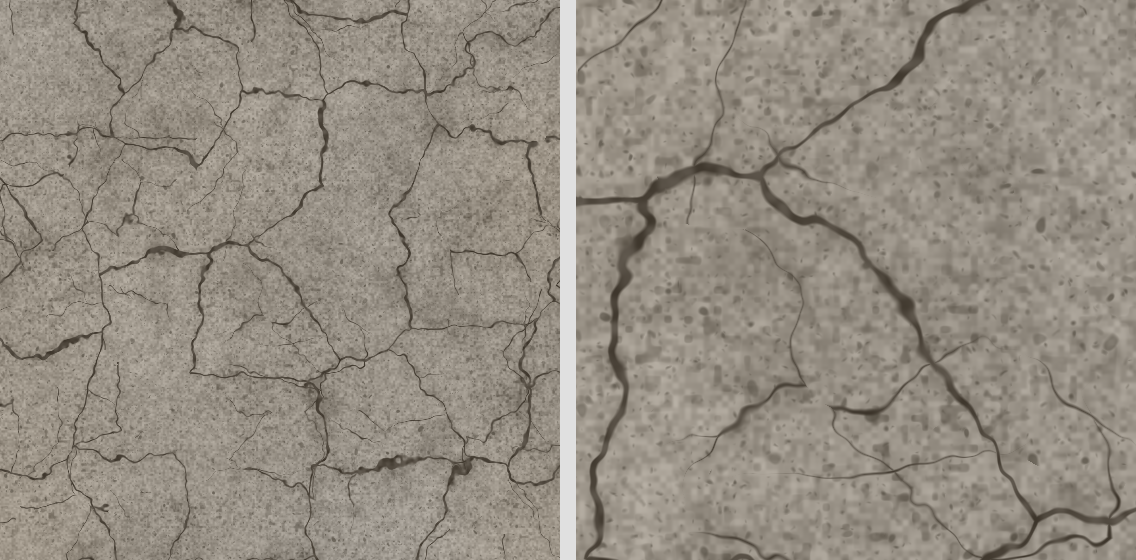
Left, the full canvas; right, a detail of the centre.
Write a Shadertoy shader that draws this texture.

```glsl
// Weathered grey concrete with branching cracks, pits and fine grain.

const vec3 SURFACE = vec3(0.622, 0.594, 0.552);
const vec3 CRACK_DARK = vec3(0.27, 0.24, 0.20);
const vec3 PIT_DARK = vec3(0.33, 0.305, 0.262);
const vec3 WARM_STAIN = vec3(0.012, 0.0, -0.016);

const float MAIN_CELLS = 5.2;      // large slabs across the canvas
const float MAIN_KEEP = 0.85;      // share of slab edges that are cracked
const float MAIN_WIDTH = 0.0020;   // half widths, in canvas units
const float FINE_CELLS = 9.0;
const float FINE_KEEP = 0.55;
const float FINE_WIDTH = 0.0012;
const float SPUR_CELLS = 5.5;
const float SPUR_WIDTH = 0.0014;
const float SOFTNESS = 0.0012;
const float MOTTLE = 0.11;
const float GRAIN = 0.18;

const uint MIX = 1664525u;

vec2 hash2(vec2 cell) {
    uvec2 v = uvec2(ivec2(floor(cell)) + 32768) * MIX + 12345u;
    v.x += v.y * MIX;
    v.y += v.x * MIX;
    v ^= v >> 16u;
    v.x += v.y * MIX;
    v.y += v.x * MIX;
    v ^= v >> 16u;
    return vec2(v & 0xffffu) / 65535.0;
}

vec2 noise2(vec2 p) {
    vec2 i = floor(p), f = fract(p);
    f = f * f * f * (f * (f * 6.0 - 15.0) + 10.0);
    return mix(mix(hash2(i), hash2(i + vec2(1, 0)), f.x),
               mix(hash2(i + vec2(0, 1)), hash2(i + vec2(1, 1)), f.x), f.y);
}

float noise(vec2 p) { return noise2(p).x; }

float fbm(vec2 p) {
    float sum = 0.0, amp = 0.5;
    for (int i = 0; i < 5; i++) {
        sum += amp * noise(p);
        p = mat2(1.6, 1.2, -1.2, 1.6) * p + 7.3;
        amp *= 0.5;
    }
    return sum;
}

// Bends straight edges into wandering, jagged ones
vec2 jagged(vec2 p) {
    return p + 0.066 * (noise2(p * 5.0 + 3.0) - 0.5)
             + 0.032 * (noise2(p * 14.0 + 9.0) - 0.5)
             + 0.014 * (noise2(p * 37.0) - 0.5)
             + 0.007 * (noise2(p * 90.0) - 0.5);
}

// Signed distance to the kept edges of a Voronoi net
float crackNet(vec2 p, float cells, float keep, float width) {
    p *= cells;
    vec2 home = vec2(0), toHome = vec2(9);
    for (int k = 0; k < 9; k++) {
        vec2 c = floor(p) + vec2(k % 3, k / 3) - 1.0;
        vec2 r = c + 0.08 + 0.84 * hash2(c) - p;
        if (dot(r, r) < dot(toHome, toHome)) { toHome = r; home = c; }
    }
    float d = 1.0;
    for (int k = 0; k < 25; k++) {
        vec2 c = home + vec2(k % 5, k / 5) - 2.0;
        vec2 edge = hash2(c + home + 177.0);
        if (c == home || edge.x > keep) continue;
        vec2 r = c + 0.08 + 0.84 * hash2(c) - p;
        float line = dot(0.5 * (toHome + r), normalize(r - toHome)) / cells;
        d = min(d, line - width * mix(0.3, 1.25, edge.y));
    }
    return d;
}

// Short isolated hairline cracks that taper at both ends
float spurs(vec2 p) {
    float d = 1.0;
    p *= SPUR_CELLS;
    for (int k = 0; k < 9; k++) {
        vec2 c = floor(p) + vec2(k % 3, k / 3) - 1.0;
        vec2 h = hash2(c + 531.0);
        if (h.y < 0.25) continue;
        float angle = mix(-1.5, 0.5, h.x);
        vec2 dir = vec2(cos(angle), sin(angle)), r = p - c - hash2(c + 88.0);
        float len = 0.55 * h.y;
        float along = clamp(dot(r, dir), -len, len);
        float taper = 1.0 - abs(along) / len;
        d = min(d, length(r - dir * along) / SPUR_CELLS - SPUR_WIDTH * (1.5 * taper - 0.7));
    }
    return d;
}

// Scattered round pits; density follows a soft cloud
float pits(vec2 p, float cells, float share, float soft) {
    float cloud = smoothstep(0.25, 0.75, noise(p * 6.0 + cells));
    vec2 q = p * cells + 0.5 * (noise2(p * cells * 1.3) - 0.5);
    vec2 c = floor(q), h = hash2(c + cells), s = hash2(c + 311.0);
    float radius = mix(0.10, 0.27, s.x * s.x);
    float d = length(fract(q) - mix(vec2(0.35), vec2(0.65), s)) - radius;
    float present = step(h.x, share * (0.4 + cloud));
    return present * mix(0.25, 1.0, h.y) * (1.0 - smoothstep(-soft * cells, soft * cells, d));
}

void mainImage(out vec4 fragColor, in vec2 fragCoord) {
    vec2 p = fragCoord / iResolution.y;
    float soft = max(SOFTNESS, 0.7 / iResolution.y);

    // Surface tone: broad mottling, faint trowel bands, grain
    float cloud = fbm(p * 4.0 + 20.0) - 0.48;
    float bands = noise(p * vec2(2.5, 17.0) + 40.0) - 0.5;
    float grain = 0.35 * noise(p * 110.0) + 0.65 * noise(p * 270.0 + 5.0) - 0.5;
    float blotch = smoothstep(0.52, 0.80, fbm(p * 14.0 + 60.0));
    float speckle = smoothstep(0.62, 0.92, noise(p * 170.0 + 90.0)) * noise(p * 13.0 + 8.0);
    float tone = MOTTLE * cloud + 0.024 * bands + GRAIN * grain - 0.06 * blotch - 0.13 * speckle;
    vec3 color = SURFACE + tone + WARM_STAIN * (noise(p * 3.0 + 71.0) - 0.4);

    // Pits in three sizes
    float pit = max(pits(p, 70.0, 0.11, soft), pits(p, 125.0, 0.20, soft));
    pit = max(pit, 0.8 * pits(p, 200.0, 0.22, soft));
    color = mix(color, PIT_DARK, 0.72 * pit);

    // Cracks: widths swell and fade along their length
    vec2 q = jagged(p);
    float knots = smoothstep(0.74, 0.95, noise(p * 13.0 + 15.0));
    float swell = 0.45 + 0.6 * noise(p * 24.0) + 0.5 * noise(p * 75.0) + 1.3 * knots;
    float fade = smoothstep(0.22, 0.50, noise(p * 6.0 + 33.0));
    float mainCrack = crackNet(q, MAIN_CELLS, MAIN_KEEP, MAIN_WIDTH * swell);
    float fineCrack = crackNet(q + 5.0, FINE_CELLS, FINE_KEEP, FINE_WIDTH * swell * fade) + soft * (1.0 - fade);
    float d = min(mainCrack, min(fineCrack, spurs(q + 2.0)));
    float halo = exp(-max(min(mainCrack, fineCrack + 0.003), 0.0) / 0.006);
    color -= halo * 0.10 * noise(p * 60.0);
    float crack = 1.0 - smoothstep(-soft, soft, d);
    vec3 crackColor = CRACK_DARK + 0.16 * (noise(p * 140.0) - 0.4);
    color = mix(color, crackColor, 0.92 * crack);

    fragColor = vec4(color, 1.0);
}
```
